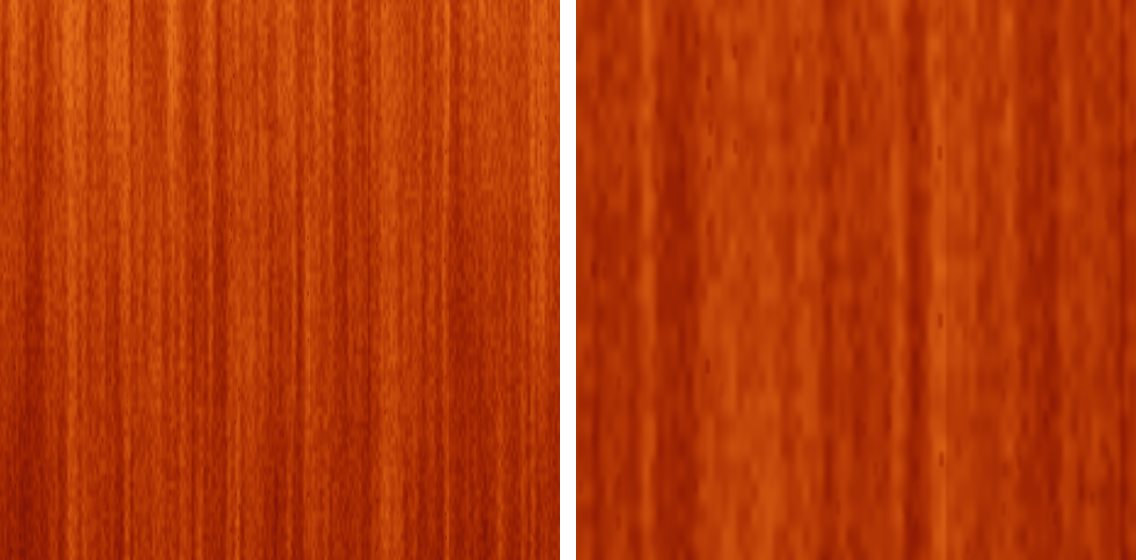
Left: the whole. Right: its middle third, enlarged.
Write a Shadertoy shader that draws this texture.

```glsl
// Polished red-orange wood veneer with straight vertical grain.
// Stretched value noise gives bands, streaks and fibres; loops add pale
// ribbons and dark seams; one tone value then drives a quadratic colour ramp.

#define BAND_FREQ vec2(19.0, 0.6)
#define STREAK_FREQ vec2(56.0, 0.9)
#define LINE_FREQ vec2(120.0, 2.2)
#define FIBRE_FREQ vec2(230.0, 75.0)
#define PORE_GRID vec2(130.0, 48.0)
#define RIBBONS 8
#define SEAMS 9
#define BRIGHTNESS 0.10
#define MID_COLOR vec3(0.70, 0.21, 0.020)
#define TONE_SLOPE vec3(0.075, 0.070, 0.017)
#define TONE_CURVE vec3(0.0, 0.008, 0.007)

float hash(vec2 p) {
    vec3 q = fract(vec3(p.xyx) * 0.1031);
    q += dot(q, q.yzx + 33.33);
    return fract((q.x + q.y) * q.z);
}

// Smooth value noise in the range -1 to 1.
float noise(vec2 p) {
    vec2 cell = floor(p), f = fract(p);
    f = f * f * (3.0 - 2.0 * f);
    float low = mix(hash(cell), hash(cell + vec2(1, 0)), f.x);
    float high = mix(hash(cell + vec2(0, 1)), hash(cell + vec2(1, 1)), f.x);
    return 2.0 * mix(low, high, f.y) - 1.0;
}

// Pale ribbons: soft on the left, crisper on the right, fading along y.
float ribbons(vec2 p) {
    float sum = 0.0;
    for (int i = 0; i < RIBBONS; i++) {
        float id = float(i);
        float center = (id + 0.5 + 0.7 * (hash(vec2(id, 71.0)) - 0.5)) / float(RIBBONS);
        float width = mix(0.006, 0.020, hash(vec2(id, 83.0)));
        float d = (p.x - center) / width;
        float profile = smoothstep(-1.1, -0.3, d) * (1.0 - smoothstep(0.5, 0.9, d));
        float fade = 0.7 + 0.45 * noise(vec2(id * 7.0 + 300.0, p.y * 1.8 + 9.0));
        sum += profile * fade;
    }
    return sum;
}

// Thin dark seams that come and go along their length.
float seams(vec2 p) {
    float sum = 0.0;
    for (int i = 0; i < SEAMS; i++) {
        float id = float(i);
        float center = (id + hash(vec2(id, 137.0))) / float(SEAMS);
        float width = mix(0.0015, 0.0035, hash(vec2(id, 149.0)));
        float d = (p.x - center) / width;
        float fade = smoothstep(-0.2, 0.7, noise(vec2(id * 5.0 + 500.0, p.y * 2.6)));
        sum += exp(-d * d) * fade;
    }
    return sum;
}

// Short dark pores, one possible dash in each jittered cell.
float pores(vec2 p) {
    vec2 q = p * PORE_GRID;
    float column = floor(q.x);
    q.y += hash(vec2(column, 211.0));
    vec2 cell = floor(q);
    vec2 jitter = vec2(hash(cell + 17.0), hash(cell + 59.0)) - 0.5;
    vec2 d = abs(fract(q) - 0.5 - jitter * vec2(0.3, 0.4));
    float dash = (1.0 - smoothstep(0.05, 0.32, d.x)) * (1.0 - smoothstep(0.10, 0.30, d.y));
    return dash * smoothstep(0.80, 0.95, hash(cell + 101.0));
}

void mainImage(out vec4 fragColor, in vec2 fragCoord) {
    vec2 uv = fragCoord / iResolution.xy;

    // Slight drift keeps the grain from being perfectly straight.
    vec2 p = uv;
    p.x += 0.0025 * noise(vec2(uv.x * 4.0 + 40.0, uv.y * 2.0 + 20.0));
    p.x += 0.0005 * noise(vec2(uv.x * 30.0 + 60.0, uv.y * 14.0));

    // Lighting: bright at the top, deeper towards the lower corners.
    float side = 2.0 * uv.x - 1.0;
    float tone = BRIGHTNESS + 1.5 * (uv.y - 0.5) - 0.3 * side * side * (1.0 - uv.y);

    // Grain, from broad bands down to single fibres.
    float ribbon = ribbons(p);
    tone += 0.42 * noise(p * BAND_FREQ + vec2(11.0, 5.0));
    tone += 0.72 * noise(p * STREAK_FREQ + vec2(90.0, 31.0));
    tone += 0.88 * noise(p * LINE_FREQ + vec2(170.0, 67.0));
    tone += 0.66 * noise(p * FIBRE_FREQ + vec2(20.0, 7.0));
    tone += 0.15 * noise(p * vec2(9.0, 7.0) + 150.0);

    // Ribbons, seams and pores; pores show most on the pale ribbons.
    tone += 0.95 * ribbon;
    tone -= 1.0 * seams(p);
    tone -= (0.5 + 0.8 * ribbon) * pores(p);

    tone = clamp(tone, -2.6, 2.3);
    vec3 color = MID_COLOR + TONE_SLOPE * tone + TONE_CURVE * tone * tone;
    fragColor = vec4(clamp(color, 0.0, 1.0), 1.0);
}
```
